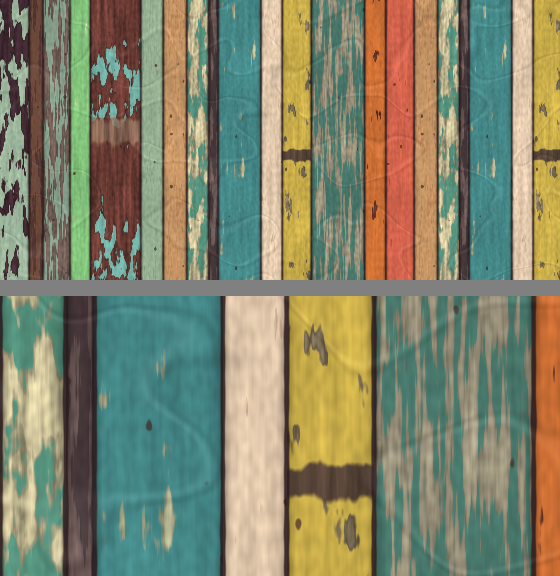
Top: the whole. Bottom: its middle third, enlarged.
Give the GLSL for this texture, as a Shadertoy shader.

```glsl
// Weathered painted planks standing side by side under a creased paper surface.
// Each plank has a paint and a wood colour, split by thresholding stretched
// gradient noise; the right part repeats the planks from tan to yellow.

const int COUNT = 15;

// Right edge of each plank, in canvas heights
const float EDGE[COUNT] = float[COUNT](
    0.104, 0.154, 0.250, 0.323, 0.503, 0.583, 0.667, 0.745,
    0.779, 0.932, 1.008, 1.112, 1.302, 1.378, 1.479);

const vec3 PAINT[COUNT] = vec3[COUNT](
    vec3(.61, .71, .61), vec3(.43, .29, .23), vec3(.54, .64, .56),
    vec3(.51, .76, .48), vec3(.45, .69, .65), vec3(.59, .69, .57),
    vec3(.78, .59, .40), vec3(.33, .57, .49), vec3(.28, .22, .23),
    vec3(.27, .53, .53), vec3(.89, .79, .68), vec3(.79, .68, .29),
    vec3(.29, .48, .43), vec3(.81, .44, .21), vec3(.83, .39, .30));

const vec3 WOOD[COUNT] = vec3[COUNT](
    vec3(.25, .16, .19), vec3(.29, .19, .18), vec3(.40, .33, .30),
    vec3(.67, .77, .57), vec3(.41, .23, .20), vec3(.49, .57, .47),
    vec3(.66, .48, .32), vec3(.76, .72, .57), vec3(.38, .31, .30),
    vec3(.62, .62, .50), vec3(.76, .65, .54), vec3(.52, .46, .36),
    vec3(.54, .51, .43), vec3(.36, .18, .13), vec3(.64, .29, .23));

// x: how firmly the paint holds, y: from broad chips (0) to fine grain wear (1)
const vec2 HOLD[COUNT] = vec2[COUNT](
    vec2(.30, .2), vec2(.15, 1.), vec2(.00, .7), vec2(.50, .3), vec2(-.30, .1),
    vec2(.30, .9), vec2(.20, 1.), vec2(-.05, .15), vec2(.00, 1.), vec2(.36, .4),
    vec2(.40, .5), vec2(.36, .2), vec2(.00, .8), vec2(.38, .4), vec2(.45, .5));

vec2 gradient(vec2 cell) {
    float angle = 6.2832 * fract(sin(dot(cell, vec2(127.1, 311.7))) * 43758.5);
    return vec2(cos(angle), sin(angle));
}

float noise(vec2 p) {
    vec2 c = floor(p), f = p - c;
    vec2 w = f * f * f * (f * (f * 6. - 15.) + 10.);
    vec2 e = vec2(0, 1);
    return mix(
        mix(dot(gradient(c), f), dot(gradient(c + e.yx), f - e.yx), w.x),
        mix(dot(gradient(c + e), f - e), dot(gradient(c + 1.), f - 1.), w.x), w.y);
}

float fbm(vec2 p) {
    float sum = 0., amp = 1.;
    for (int k = 0; k < 4; k++) {
        sum += amp * noise(p);
        p = p * 2.03 + 17.3;
        amp *= .5;
    }
    return sum;
}

void mainImage(out vec4 fragColor, in vec2 fragCoord) {
    vec2 page = fragCoord / iResolution.xy * vec2(2, 1);
    float pixel = 2. / iResolution.x;

    // Repeat the later planks and find the one under this point
    vec2 p = page;
    if (p.x > 1.479) p.x -= .896;
    int id = 0;
    for (int k = 0; k < COUNT - 1; k++) id += int(p.x > EDGE[k]);
    float left = id > 0 ? EDGE[id - 1] : -.1;

    // Long grain and broad chips, shifted for each plank
    vec2 q = p + float(id) * vec2(3.7, 1.9);
    float grain = fbm(q * vec2(70, 5));
    float chips = fbm(q * vec2(28, 9));
    float fine = noise(q * vec2(110, 60));

    // Uneven wear along the two most peeled planks
    float hold = HOLD[id].x;
    if (id == 0) hold -= .45 * p.y;
    if (id == 4) hold += .32 * cos(10.5 * (p.y - .1));

    // Bare wood with a shaded rim where the paint ends
    float peel = mix(chips, grain, HOLD[id].y) - hold;
    float bare = smoothstep(-.05, .05, peel);
    vec3 paint = PAINT[id] * (1. + .13 * grain + .1 * fine);
    vec3 wood = WOOD[id] * (1. + .4 * grain + .2 * fine);
    vec3 col = mix(paint, wood, bare);
    col *= 1. - .22 * bare * smoothstep(.14, .03, peel) * (1. - HOLD[id].y);

    // Pale patch on the peeled plank, dark band across the yellow one
    float ragged = .03 * chips;
    if (id == 4) {
        float patchMask = smoothstep(.05, .03, abs(p.y - .53 + ragged));
        col = mix(col, vec3(.56, .44, .36) * (1. + .4 * grain), .8 * patchMask);
    }
    if (id == 11) {
        float band = smoothstep(.022, .014, abs(p.y - .444 + .4 * ragged));
        col = mix(col, vec3(.29, .22, .21) * (1. + .4 * grain), .9 * band);
    }

    // Small dark pits
    float pits = smoothstep(.5, .58, noise(q * vec2(45, 32)));
    col = mix(col, vec3(.25, .16, .15), .7 * pits);

    // Dark, slightly wandering joints with soft shade beside them
    float gap = min(p.x - left, EDGE[id] - p.x) + .0015 * noise(vec2(p.x * 9., p.y * 30.));
    col *= 1. - .25 * smoothstep(.012, 0., gap);
    col = mix(col, vec3(.17, .11, .12), .85 * smoothstep(.003 + pixel, .003 - pixel, gap));

    // Paper creases and broad light changes
    vec2 fold = page * vec2(3.5, 5.) + .5 * noise(page * 6.);
    float crease = noise(fold + 40.);
    col *= 1. + .07 * fbm(page * 4.) - .07 * smoothstep(.035, 0., abs(crease));
    col += .04 * smoothstep(.04, 0., abs(crease - .05));

    fragColor = vec4(clamp(col, 0., 1.), 1);
}
```
